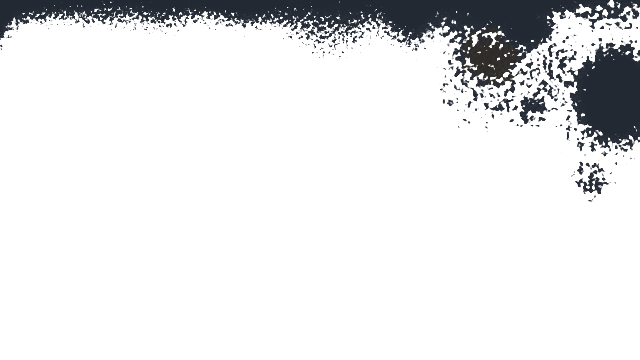
Give the GLSL for this background, as a WebGL 1 fragment shader.

```glsl
precision highp float;
// Dark ink sponged along the top and upper right of a white page.

#define INK vec3(0.135, 0.16, 0.2)
#define BROWN vec3(0.17, 0.16, 0.15)
#define PAPER vec3(1.0)
#define FINE_GRAIN 92.0
#define COARSE_GRAIN 58.0
#define GRAIN_STRENGTH 1.75
#define WOBBLE 0.4
#define EDGE_BLUR 1.2

uniform vec2 u_resolution;

vec2 gradientAt(vec2 cell) {
    float h = fract(sin(dot(cell, vec2(127.1, 311.7))) * 43758.5);
    return vec2(cos(6.2832 * h), sin(6.2832 * h));
}

float gradientNoise(vec2 p) {
    vec2 i = floor(p), f = fract(p);
    vec2 u = f * f * f * (f * (f * 6.0 - 15.0) + 10.0);
    vec2 e = vec2(1.0, 0.0);
    float a = dot(gradientAt(i), f);
    float b = dot(gradientAt(i + e.xy), f - e.xy);
    float c = dot(gradientAt(i + e.yx), f - e.yx);
    float d = dot(gradientAt(i + e.xx), f - e.xx);
    return mix(mix(a, b, u.x), mix(c, d, u.x), u.y);
}

// Two octaves, the second one turned to hide the lattice.
float grain(vec2 p) {
    vec2 turned = mat2(0.8, 0.6, -0.6, 0.8) * p;
    return gradientNoise(p) + 0.6 * gradientNoise(turned * 2.03 + 7.3);
}

float bump(float x, float center, float width) {
    float t = (x - center) / width;
    return exp(-t * t);
}

// Ink density: peak in the middle, -1 (bare) at the radius.
float dab(vec2 p, vec2 center, vec2 radius, float peak) {
    vec2 q = (p - center) / radius;
    return peak - (peak + 1.0) * dot(q, q);
}

// Ragged band that hangs from the top edge.
float topBand(vec2 p) {
    float x = p.x;
    float depth = 0.047 + 0.07 * exp(-x / 0.03)
        + 0.014 * bump(x, 0.45, 0.04) + 0.014 * bump(x, 0.67, 0.06)
        + 0.045 * bump(x, 0.92, 0.13) + 0.06 * bump(x, 1.14, 0.06)
        + 0.07 * bump(x, 1.34, 0.13) - 0.022 * smoothstep(1.5, 1.65, x);
    float softness = 0.029 + 0.012 * bump(x, 0.36, 0.1)
        + 0.045 * bump(x, 0.92, 0.11) + 0.045 * bump(x, 1.28, 0.11);
    return (depth - p.y) / softness;
}

float inkDensity(vec2 p) {
    float d = topBand(p);
    // Brown patch, its solid neighbour and the spatter below.
    d = max(d, dab(p, vec2(1.36, 0.155), vec2(0.145, 0.135), 0.7));
    d = max(d, dab(p, vec2(1.455, 0.075), vec2(0.11, 0.09), 1.4));
    d = max(d, dab(p, vec2(1.37, 0.235), vec2(0.18, 0.12), -0.15));
    d = max(d, dab(p, vec2(1.48, 0.3), vec2(0.06, 0.06), 0.5));
    d = max(d, dab(p, vec2(1.55, 0.2), vec2(0.1, 0.14), -0.1));
    // Heavy dab at the right with its fringe and a stray splat.
    d = max(d, dab(p, vec2(1.71, 0.265), vec2(0.145, 0.17), 2.2));
    d = max(d, dab(p, vec2(1.68, 0.34), vec2(0.13, 0.125), 0.1));
    d = max(d, dab(p, vec2(1.643, 0.5), vec2(0.06, 0.065), 0.1));
    // Flecks in the top right corner.
    return max(d, dab(p, vec2(1.7, 0.03), vec2(0.14, 0.06), 0.3));
}

void main() {
    // Units of the canvas height, measured down from the top left.
    vec2 p = vec2(gl_FragCoord.x, u_resolution.y - gl_FragCoord.y) / u_resolution.y;

    float coarse = smoothstep(1.1, 1.3, p.x);
    float speckle = mix(grain(p * FINE_GRAIN), grain(p * COARSE_GRAIN), coarse);
    float density = inkDensity(p);
    float level = density + GRAIN_STRENGTH * speckle
        + WOBBLE * gradientNoise(p * 15.0);

    float blur = EDGE_BLUR * mix(FINE_GRAIN, COARSE_GRAIN, coarse) / u_resolution.y;
    float coverage = smoothstep(-blur, blur, level);

    // Tint the brown patch and lighten thin ink a little.
    float brownness = smoothstep(-0.4, 0.4, dab(p, vec2(1.365, 0.16), vec2(0.13, 0.11), 0.8)
        + gradientNoise(p * 30.0));
    brownness *= 1.0 - smoothstep(0.0, 0.6, dab(p, vec2(1.455, 0.075), vec2(0.11, 0.09), 1.4));
    vec3 ink = mix(INK, BROWN, brownness);
    ink += 0.05 * (1.0 - smoothstep(0.2, 1.2, density)) * (0.5 + gradientNoise(p * 120.0));

    gl_FragColor = vec4(mix(PAPER, ink, coverage), 1.0);
}
```
